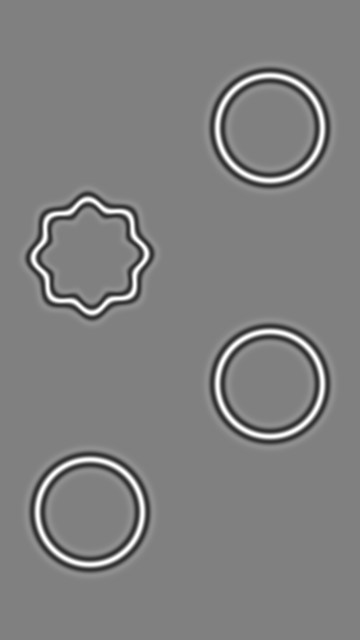
Write a WebGL 1 fragment shader that draws this background.

```glsl
precision highp float;
uniform vec2 u_resolution;

// Band-limited ring profile: bright core, dark flanks, faint outer halo
float ringProfile(float x) {
    float q = x * x;
    return (1.0 - 4.0 * q + 4.0 / 3.0 * q * q) * exp(-q);
}

// Signed radial offset from a circle whose radius ripples with eight lobes
float contourOffset(vec2 p, float ripple) {
    float angle = atan(p.y, p.x + 1e-6);
    float radius = 0.1458 * (1.0 + ripple * cos(8.0 * (angle - 0.042)));
    return length(p) - radius;
}

void main() {
    // Canvas width is one unit
    vec2 uv = gl_FragCoord.xy / u_resolution.x;
    float height = u_resolution.y / u_resolution.x;
    float gray = 0.502;

    // Four contours stepping down the canvas, alternating right and left
    for (int i = 0; i < 4; i++) {
        float row = float(i);
        vec2 center = vec2(0.75 - 0.5 * mod(row, 2.0), height * (0.8 - 0.2 * row));
        float ripple = i == 1 ? 0.08 : 0.0;
        gray += 0.498 * ringProfile(contourOffset(uv - center, ripple) / 0.0156);
    }

    gl_FragColor = vec4(vec3(clamp(gray, 0.0, 1.0)), 1.0);
}
```
